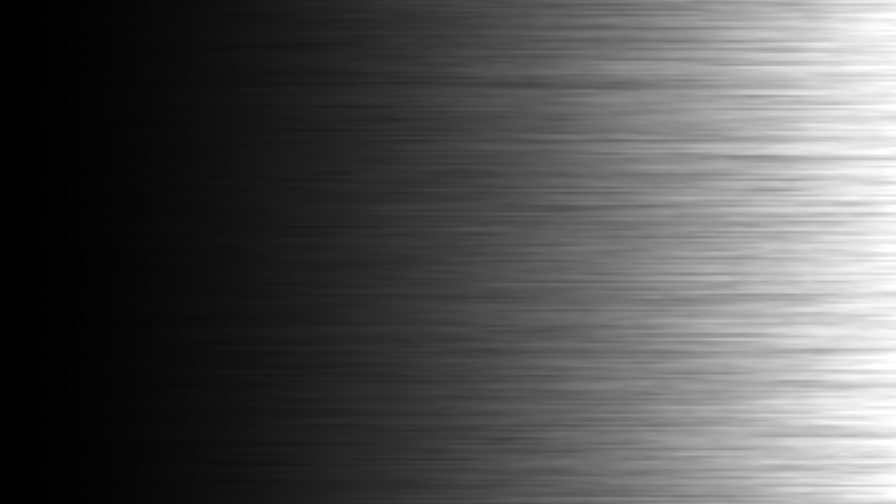
A Shadertoy shader for this texture:

```glsl
// Brushed metal lit from the right: a power-curve ramp from black to white,
// modulated by layers of noise stretched along x into fine horizontal streaks.
// Each row has its own shift and mixes long strokes with short breaks.

const float RAMP_POWER = 2.1;
const float RAMP_GAIN = 0.99;
const float SHADOW_LIFT = 0.09;
const float STREAK_CONTRAST = 0.62;
const int STREAK_LAYERS = 4;

// Integer hash of a lattice cell, returned in 0..1
float hash(ivec2 cell, int seed) {
    uvec2 q = uvec2(cell + 4096) * uvec2(1597u, 3671u);
    uint n = q.x ^ (q.y + uint(seed) * 7919u);
    n = (n ^ (n >> 15)) * 73471u;
    n = (n ^ (n >> 13)) * 51749u;
    n ^= n >> 16;
    return float(n & 65535u) / 65535.0;
}

// Smooth one-dimensional noise along a single shifted row
float rowNoise(float x, int row, int seed) {
    float shifted = x + 17.0 * hash(ivec2(0, row), seed + 31);
    float cell = floor(shifted);
    float t = smoothstep(0.0, 1.0, shifted - cell);
    return mix(hash(ivec2(int(cell), row), seed),
               hash(ivec2(int(cell) + 1, row), seed), t);
}

// One brush stroke row: a long stroke with shorter breaks along it
float strokeRow(float x, int row, int seed) {
    return 0.68 * rowNoise(x, row, seed)
         + 0.42 * rowNoise(x * 3.7, row, seed + 101)
         + 0.20 * rowNoise(x * 11.0, row, seed + 211) - 0.65;
}

// Streak noise centred on zero; scale holds columns and rows per canvas
float streakNoise(vec2 uv, vec2 scale, int seed) {
    vec2 p = uv * scale;
    float row = floor(p.y);
    float t = smoothstep(0.0, 1.0, p.y - row);
    return mix(strokeRow(p.x, int(row), seed),
               strokeRow(p.x, int(row) + 1, seed), t);
}

// Sum of streak layers, from faint broad bands to strong hairlines
float brushedGrain(vec2 uv) {
    vec2 scale = vec2(2.0, 26.0);
    float weight = 0.105;
    float sum = 0.0;
    for (int i = 0; i < STREAK_LAYERS; i++) {
        sum += weight * streakNoise(uv, scale, i * 5 + 1);
        scale *= vec2(1.4, 1.95);
        weight *= 1.6;
    }
    return sum;
}

// Horizontal light falloff with slightly raised shadows
float lightRamp(float x) {
    float lift = SHADOW_LIFT * x * (1.0 - x) * (1.0 - x);
    return RAMP_GAIN * pow(clamp(x, 0.0, 1.0), RAMP_POWER) + lift;
}

// Compresses the brightest tones just below white
float softShoulder(float tone) {
    return tone - 0.05 * smoothstep(0.8, 1.1, tone);
}

void mainImage(out vec4 fragColor, in vec2 fragCoord) {
    vec2 uv = fragCoord / iResolution.xy;

    // Streaks scale with the light, so the dark side stays quiet
    float grain = brushedGrain(uv);
    float metal = lightRamp(uv.x) * (1.0 + STREAK_CONTRAST * grain);

    fragColor = vec4(vec3(clamp(softShoulder(metal), 0.0, 1.0)), 1.0);
}
```
